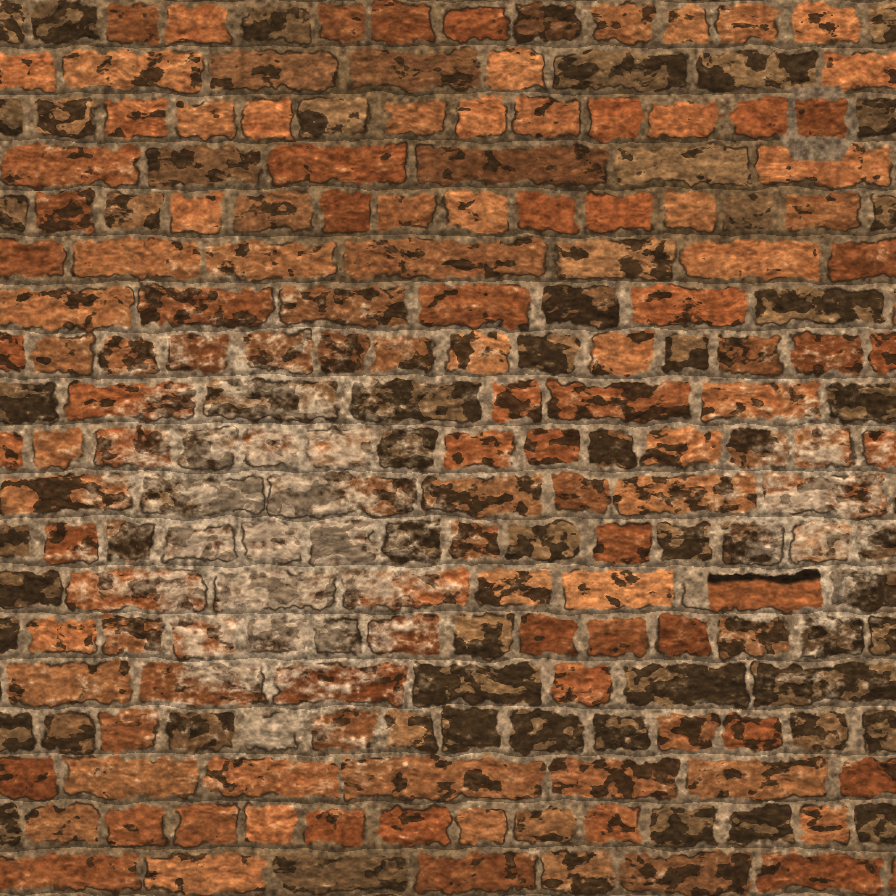
Give the GLSL for this texture, as a three.js fragment shader.

```glsl
varying vec2 vUv;

#define COURSES 19.0
#define UNITS 13.0
#define JOINT 0.0046
#define CORNER 0.005
#define ROUGHNESS 0.012
#define CHIPPING 0.014
#define RELIEF 1.2
#define SOOT 0.82
#define LIME 0.85
#define TAU 6.28318

const vec3 RUST = vec3(0.52, 0.28, 0.15);
const vec3 CLAY = vec3(0.68, 0.43, 0.25);
const vec3 BROWN = vec3(0.45, 0.34, 0.22);
const vec3 PALE = vec3(0.71, 0.61, 0.49);
const vec3 MORTAR = vec3(0.60, 0.49, 0.37);
const vec3 EARTH = vec3(0.41, 0.31, 0.20);
const vec3 BLACKENED = vec3(0.18, 0.13, 0.08);

struct Brick {
  float dist;
  vec2 local;
  vec2 id;
};

float hash(vec2 p) {
  vec3 q = fract(p.xyx * 0.1031);
  q += dot(q, q.yzx + 33.33);
  return fract((q.x + q.y) * q.z);
}

// Value noise that wraps at the canvas edges
float noise(vec2 uv, vec2 freq) {
  vec2 p = uv * freq, i = floor(p), f = fract(p);
  vec2 a = mod(i, freq) + freq * 1.7, b = mod(i + 1.0, freq) + freq * 1.7;
  f = f * f * (3.0 - 2.0 * f);
  return mix(mix(hash(a), hash(vec2(b.x, a.y)), f.x),
             mix(hash(vec2(a.x, b.y)), hash(b), f.x), f.y);
}

float fbm(vec2 uv, vec2 freq) {
  float sum = 0.0, amp = 0.533;
  for (int i = 0; i < 4; i++) {
    sum += amp * noise(uv, freq);
    freq *= 2.0;
    amp *= 0.5;
  }
  return sum;
}

float below(float edge, float soft, float x) {
  return 1.0 - smoothstep(edge - soft, edge + soft, x);
}

// Courses of headers and stretchers, with one closer per stretcher course
Brick findBrick(vec2 uv) {
  float y = (1.0 - uv.y) * COURSES;
  float row = mod(floor(y), COURSES);
  bool header = mod(row + (row < 6.0 ? 0.0 : 1.0), 2.0) < 0.5;
  float shift = header ? 0.44 : 0.95 + mod(floor(row / 2.0), 2.0);
  float drift = 0.08 * sin(TAU * (uv.x * 3.0 + hash(vec2(row, 3.0))))
              + 0.07 * sin(TAU * (uv.x * 5.0 + hash(vec2(row, 8.0))));
  float u = mod(uv.x * UNITS + drift - shift, UNITS);
  float index = floor(u), start = index, width = 1.0;
  if (!header) {
    index = u < 6.0 ? floor(u / 2.0) : floor((u + 1.0) / 2.0);
    start = index < 3.5 ? 2.0 * index : 2.0 * index - 1.0;
    width = index == 3.0 ? 1.0 : 2.0;
    bool extended = row == 3.0 || row == 5.0 || row == 16.0;
    if (extended && u >= 4.0 && u < 7.0) {
      index = 2.0; start = 4.0; width = 3.0;
    }
  }
  vec2 id = vec2(index, row);
  vec2 local = vec2((u - start - 0.5 * width) / UNITS, (0.5 - fract(y)) / COURSES);
  vec2 size = 0.5 * vec2(width / UNITS, 1.0 / COURSES) - JOINT;
  size -= 0.0025 * vec2(hash(id + 21.0), hash(id + 43.0));
  vec2 q = abs(local) - size + CORNER;
  float dist = length(max(q, 0.0)) + min(max(q.x, q.y), 0.0) - CORNER;
  return Brick(dist, local, id);
}

void main() {
  vec2 uv = vUv;
  vec2 wobble = vec2(fbm(uv, vec2(24.0)), fbm(uv + 0.37, vec2(24.0))) - 0.5;
  Brick b = findBrick(uv + ROUGHNESS * wobble);
  vec2 bent = uv + 0.015 * wobble.yx;
  float grit = fbm(uv, vec2(170.0));
  float grain = fbm(bent, vec2(42.0, 90.0));
  float slope = grain - fbm(bent + vec2(0.0, 0.0025), vec2(42.0, 90.0));
  float blotch = fbm(bent + 0.21, vec2(58.0, 84.0));
  float cloud = fbm(uv, vec2(5.0));
  float weathered = below(0.68, 0.015, uv.y) * smoothstep(0.03, 0.25, uv.y);
  float tone = hash(b.id + 5.0), age = hash(b.id + 71.0);

  // Brick outline and the mortar repair around one header
  float dist = b.dist + CHIPPING * (fbm(uv + 0.6, vec2(70.0)) - 0.5);
  float face = below(0.0, 0.0013, dist);
  vec2 hex = abs(uv - vec2(0.911, 0.863));
  float repair = below(0.043, 0.0015, max(hex.y, dot(hex, vec2(0.8, 0.5))) + 0.012 * wobble.x);
  if (b.id.y != 2.0) face *= 1.0 - repair;

  // Fired clay, soot and lime bloom
  vec3 clay = mix(RUST, CLAY, clamp(1.3 * tone - 0.15 + 0.9 * (grain - 0.5), 0.0, 1.0));
  clay = mix(clay, BROWN, smoothstep(0.4, 0.85, age) * 0.85);
  clay *= 0.82 + 0.34 * hash(b.id + 13.0);
  float sootBias = 0.30 * (age - 0.5) + 0.09 * weathered + 0.40 * (cloud - 0.5);
  float soot = smoothstep(0.60, 0.68, blotch + sootBias + 0.12 * (grit - 0.5));
  vec2 left = (uv - vec2(0.31, 0.40)) / vec2(0.20, 0.25);
  vec2 right = (uv - vec2(0.91, 0.40)) / vec2(0.10, 0.17);
  float bloom = exp(-dot(left, left)) + exp(-dot(right, right));
  float limeNoise = 0.8 * (grain - 0.5) + 0.5 * (grit - 0.5) + 0.4 * cloud;
  float lime = smoothstep(0.4, 0.85, 0.7 * bloom + limeNoise);
  clay = mix(clay, PALE, LIME * lime);
  clay = mix(clay, BLACKENED, SOOT * soot * (1.0 - 0.5 * lime));

  // One missing brick and one filled with mortar
  if (b.id == vec2(5.0, 12.0)) {
    float hollow = smoothstep(0.006, 0.013, b.local.y + 0.02 * wobble.x);
    clay = mix(mix(RUST, CLAY, 0.3), BLACKENED * 0.7, hollow);
    face *= smoothstep(-0.047, -0.044, b.local.x + 0.01 * wobble.y);
  }
  if (b.id == vec2(3.0, 15.0)) clay = mix(MORTAR, PALE, 0.3) * (0.75 + 0.4 * grain);

  // Sandy mortar, shaded beneath each brick
  vec3 bed = mix(EARTH, MORTAR, clamp(0.4 + 0.55 * weathered + 1.0 * (cloud - 0.5), 0.0, 1.0));
  bed = mix(bed, PALE, 0.7 * lime);
  bed = mix(bed, MORTAR * 0.8, repair);
  bed *= 0.5 + 1.05 * grit;
  bed *= 1.0 - 0.3 * below(-0.021, 0.004, b.local.y) * (1.0 - repair);

  // Broken dark gaps, mostly along the lower arrises
  float gap = smoothstep(0.47, 0.6, fbm(uv + 0.83, vec2(30.0)) - 4.0 * b.local.y);
  float crevice = exp(-dist * dist / 0.000003) * gap * (1.0 - repair);
  float rim = exp(-abs(dist + 0.003) / 0.002) * sign(b.local.y);

  vec3 color = mix(bed, clay * (0.66 + 0.72 * grit) * (1.0 + 0.08 * rim), face);
  color *= clamp(1.0 + RELIEF * slope * mix(0.5, 1.0, face), 0.55, 1.4);
  color = mix(color, BLACKENED * 0.8, 0.7 * crevice);
  gl_FragColor = vec4(clamp(color, 0.0, 1.0), 1.0);
}
```
